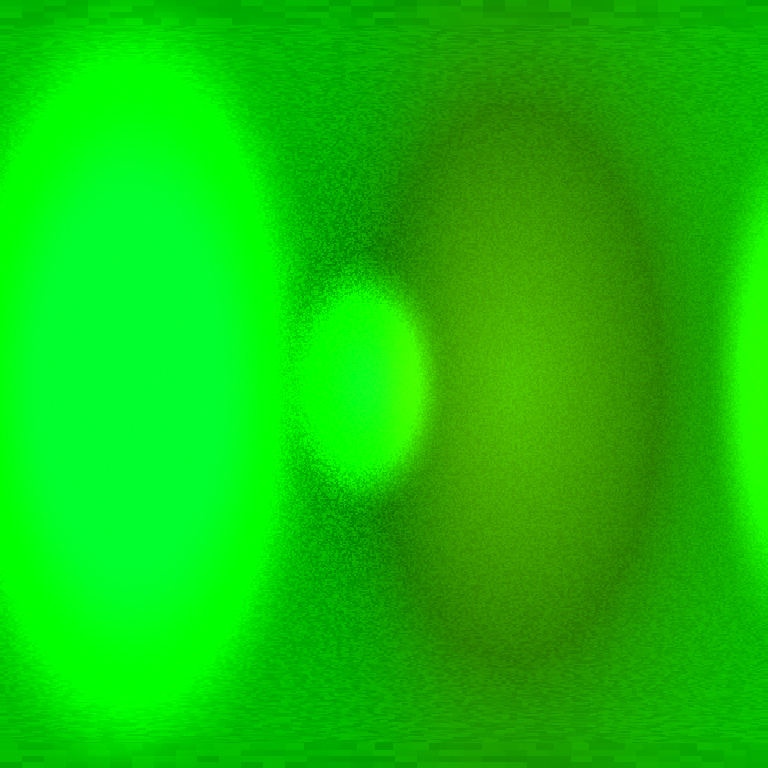
This background is drawn by a Shadertoy shader. Its source:

```glsl
// Soft green glows over a dark olive ring, with grain that widens near the top and bottom.

const float PI = 3.14159265;

// Sine-free hash of a cell, in the range 0 to 1
float hash(vec2 cell) {
    vec3 p = fract(vec3(cell.xyx) * 0.1031);
    p += dot(p, p.yzx + 33.33);
    return fract((p.x + p.y) * p.z);
}

// Distance from a centre, equal to 1 on the ellipse with the given radii
float ellipse(vec2 uv, vec2 centre, vec2 radii) {
    return length((uv - centre) / radii);
}

// Glow that is 1 inside the inner distance and 0 past the outer one
float glow(float dist, float inner, float outer) {
    return 1.0 - smoothstep(inner, outer, dist);
}

// Signed grain on a latitude grid: cells stretch towards both poles
float grain(vec2 uv) {
    float poleDistance = min(uv.y, 1.0 - uv.y);
    float rows = poleDistance < 0.032 ? 125.0 : 500.0;
    float row = floor(uv.y * rows);
    float latitude = (row + 0.5) / rows;
    float columns = floor(500.0 * max(sin(PI * latitude), 0.07));
    return 2.0 * hash(vec2(floor(uv.x * columns), row)) - 1.0;
}

// Olive disc: bright heart, dark rim, mid green beyond it
vec3 oliveField(vec2 uv) {
    float d = ellipse(uv, vec2(0.67, 0.5), vec2(0.19, 0.36));
    float heart = 0.25 * max(1.0 - d, 0.0);
    float beyond = 0.24 * (1.0 - exp(-2.2 * max(d - 1.0, 0.0)));
    float red = 0.30 * exp(-0.6 * d * d) * smoothstep(0.38, 0.62, uv.x);
    return vec3(red, 0.51 + heart + beyond, 0.0);
}

// Wide emerald glow on the left
vec3 leftGlow(vec2 uv) {
    float d = ellipse(uv, vec2(0.17, 0.5), vec2(0.19, 0.39));
    return vec3(0.0, 0.9 * glow(d, 0.5, 1.4), 0.18 * glow(d, 0.6, 1.0));
}

// Small central glow, warming to lime on its right side
vec3 middleGlow(vec2 uv) {
    float d = ellipse(uv, vec2(0.475, 0.5), vec2(0.085, 0.14));
    float light = glow(d, 0.3, 1.3);
    float lime = smoothstep(0.48, 0.56, uv.x);
    return vec3(0.22 * light * lime, 0.9 * light, 0.12 * glow(d, 0.0, 0.7));
}

// Narrow glow cut by the right edge
vec3 rightGlow(vec2 uv) {
    float d = ellipse(uv, vec2(1.02, 0.5), vec2(0.085, 0.30));
    return vec3(0.10, 0.5, 0.0) * glow(d, 0.3, 1.2);
}

void mainImage(out vec4 fragColor, in vec2 fragCoord) {
    vec2 uv = fragCoord / iResolution.xy;

    // Light: glows may pass 1 so that their cores stay smooth
    vec3 color = oliveField(uv) + leftGlow(uv) + middleGlow(uv) + rightGlow(uv);

    // Slight dimming along the top and bottom
    float poleDistance = min(uv.y, 1.0 - uv.y);
    color *= mix(0.94, 1.0, smoothstep(0.0, 0.06, poleDistance));

    // Grain, strongest around the central glow
    float offset = (uv.x - 0.44) / 0.08;
    float height = (uv.y - 0.5) / 0.26;
    float strength = 0.045 + 0.10 * exp(-offset * offset - height * height);
    color += vec3(0.35, 1.0, 0.0) * strength * grain(uv);

    fragColor = vec4(clamp(color, 0.0, 1.0), 1.0);
}
```
